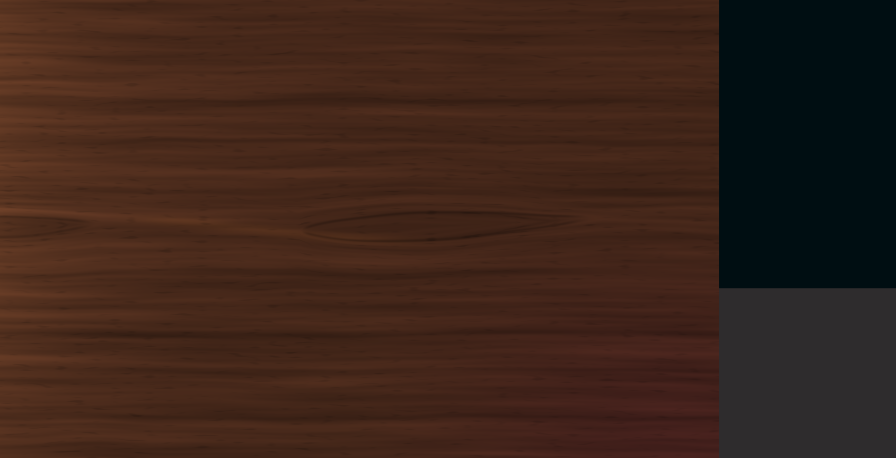
This texture is drawn by a Shadertoy shader. Its source:

```glsl
// Dark walnut veneer with a long lens figure, beside two flat colour panels.

// Layout, in units of canvas height
const float WOOD_EDGE = 1.570;
const float PANEL_SPLIT = 0.3706;

// Colours
const vec3 PANEL_TOP = vec3(0.000, 0.056, 0.070);
const vec3 PANEL_LOW = vec3(0.182, 0.172, 0.178);
const vec3 WOOD_BASE = vec3(0.257, 0.145, 0.095);
const vec3 WOOD_GLOW = vec3(0.105, 0.066, 0.037);
const vec3 WOOD_PLUM = vec3(-0.012, -0.030, 0.006);
const vec3 STREAK_GOLD = vec3(0.055, 0.032, 0.010);

// Grain
const float GRAIN_BROAD = 0.20;
const float GRAIN_FINE = 0.20;
const float GRAIN_HAIR = 0.13;
const float PORE_DEPTH = 0.12;
const float FLOW_REACH = 0.055;

// Dark bands: height, half width, strength
const int BAND_COUNT = 10;
const vec3 BANDS[BAND_COUNT] = vec3[](
    vec3(0.975, 0.008, 0.12), vec3(0.922, 0.006, 0.10),
    vec3(0.777, 0.007, 0.17), vec3(0.690, 0.008, 0.13),
    vec3(0.580, 0.016, 0.14), vec3(0.403, 0.007, 0.10),
    vec3(0.335, 0.007, 0.11), vec3(0.273, 0.009, 0.22),
    vec3(0.193, 0.006, 0.10), vec3(0.090, 0.007, 0.12));

vec2 hashGradient(vec2 cell) {
    vec3 q = fract(vec3(cell.xyx) * vec3(0.1031, 0.1030, 0.0973));
    q += dot(q, q.yzx + 33.33);
    return fract((q.xx + q.yz) * q.zy) * 2.0 - 1.0;
}

float gradientNoise(vec2 p) {
    vec2 i = floor(p), f = p - i;
    vec2 u = f * f * f * (f * (f * 6.0 - 15.0) + 10.0);
    float a = dot(hashGradient(i), f);
    float b = dot(hashGradient(i + vec2(1, 0)), f - vec2(1, 0));
    float c = dot(hashGradient(i + vec2(0, 1)), f - vec2(0, 1));
    float d = dot(hashGradient(i + vec2(1, 1)), f - vec2(1, 1));
    return mix(mix(a, b, u.x), mix(c, d, u.x), u.y);
}

float bell(float x, float width) {
    return exp(-x * x / (width * width));
}

// Bends the grain around a lens from a to b.
// Returns the grain height, the depth inside and the lens half height.
vec3 lensFlow(vec2 p, float grainY, vec2 a, vec2 b, float swell) {
    float t = clamp((p.x - a.x) / (b.x - a.x), 0.0, 1.0);
    float middle = mix(a.y, b.y, t);
    float halfHeight = swell * pow(t, 0.75) * pow(1.0 - t, 1.2);
    float d = grainY - middle;
    float outside = abs(d) - halfHeight;
    float bent = outside < 0.0 ? outside * 0.8
        : sign(d) * (abs(d) - halfHeight * exp(-outside / FLOW_REACH));
    return vec3(middle + bent, -outside, halfHeight);
}

// Dark rim and faint shade of a lens
float lensShade(vec3 lens) {
    float present = smoothstep(0.001, 0.009, lens.z);
    float rim = bell(lens.y, 0.0035);
    float body = smoothstep(0.0, 0.008, lens.y);
    return present * (0.25 * rim + 0.07 * body);
}

vec3 wood(vec2 p) {
    // Slow waviness of the fibres
    float y = p.y + 0.012 * gradientNoise(p * vec2(2.2, 5.0))
                  + 0.004 * gradientNoise(p * vec2(7.0, 16.0) + 9.0);
    vec3 eye = lensFlow(p, y, vec2(0.655, 0.497), vec2(1.315, 0.522), 0.112);
    vec3 leftEye = lensFlow(p, eye.x, vec2(-0.15, 0.500), vec2(0.225, 0.507), 0.085);
    float g = leftEye.x;

    // Layered fibres, from wide to hair thin
    float grain = GRAIN_BROAD * gradientNoise(vec2(p.x * 0.9, g * 26.0));
    grain += GRAIN_FINE * gradientNoise(vec2(p.x * 1.8 + 4.0, g * 62.0));
    grain += GRAIN_HAIR * gradientNoise(vec2(p.x * 5.0 + 7.0, g * 125.0));
    float pores = gradientNoise(vec2(p.x * 26.0, g * 150.0 + 31.0));
    grain -= PORE_DEPTH * smoothstep(0.15, 0.55, pores);

    // Bands that fade in and out along the board
    for (int i = 0; i < BAND_COUNT; i++) {
        vec3 band = BANDS[i];
        float fade = 0.8 + 0.7 * gradientNoise(vec2(p.x * 2.5, float(i) * 3.7));
        grain -= band.z * fade * bell(g - band.x, band.y);
    }
    grain -= lensShade(eye) + lensShade(leftEye);

    // Light from the left, plum tint toward the lower right
    float glow = exp(-max(p.x, 0.0) / 0.26) * (0.55 + 0.45 * smoothstep(0.0, 0.5, p.y));
    float plum = smoothstep(0.7, 1.5, p.x) * (1.0 - smoothstep(0.0, 0.6, p.y));
    vec3 colour = WOOD_BASE + WOOD_GLOW * glow + WOOD_PLUM * plum;

    // Golden streak running under the lens
    float streakY = mix(0.520, 0.474, smoothstep(0.25, 0.90, p.x));
    float along = smoothstep(0.22, 0.42, p.x) * (1.0 - smoothstep(0.75, 1.05, p.x));
    colour += STREAK_GOLD * along * bell(p.y - streakY, 0.012);
    return colour * max(1.03 + grain, 0.0);
}

void mainImage(out vec4 fragColor, in vec2 fragCoord) {
    vec2 p = fragCoord / iResolution.y;
    float soft = 0.6 / iResolution.y;
    vec3 panel = mix(PANEL_LOW, PANEL_TOP,
                     smoothstep(-soft, soft, p.y - PANEL_SPLIT));
    vec3 colour = mix(wood(p), panel, smoothstep(-soft, soft, p.x - WOOD_EDGE));
    fragColor = vec4(colour, 1.0);
}
```
